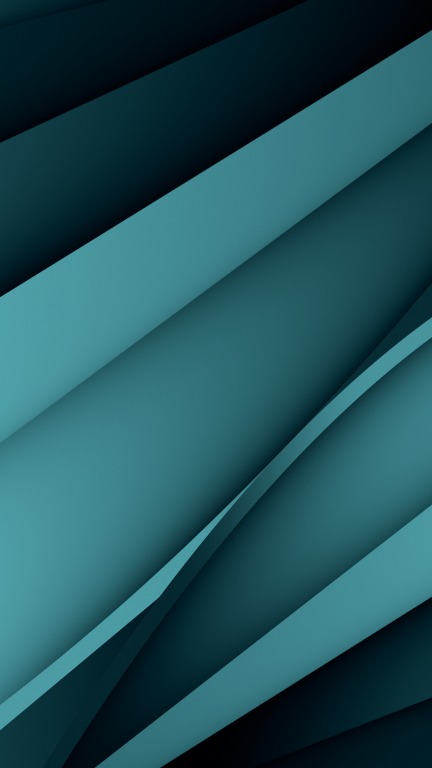
Give the GLSL for this background, as a WebGL 2 fragment shader.

```glsl
#version 300 es
precision highp float;
// Overlapping diagonal teal sheets with soft shadows and a twisted ribbon.

#define SOFT_SHADOW 0.045  // falloff of wide shadows, in canvas heights
#define THIN_SHADOW 0.018  // falloff of tight shadows
#define RED_START 0.13     // tone at which red enters the teal ramp
#define RED_GAIN 0.62
#define BLUE_LIFT 0.033
#define GRAIN 0.006

uniform vec2 u_resolution;
out vec4 outColor;

// Height of a sheet edge, measured downward: offset, slope, curvature.
float edge(float x, float offset, float slope, float curve) {
    return offset + x * (slope + x * curve);
}

// Darkening that fades out with distance from an edge.
float shade(float dist, float strength, float falloff) {
    return 1.0 - strength * exp(-max(dist, 0.0) / falloff);
}

// Covers everything below an edge with a new tone.
float cover(float below, float tone, float dist) {
    float aa = 0.9 / u_resolution.y;
    return mix(below, tone, smoothstep(-aa, aa, dist));
}

// All colours lie on one ramp from near black to pale teal.
vec3 teal(float tone) {
    float blue = min(tone + BLUE_LIFT, tone * 1.7 + 0.008);
    return vec3(max(tone - RED_START, 0.0) * RED_GAIN, tone, blue);
}

float hash(vec2 p) {
    return fract(sin(dot(p, vec2(127.1, 311.7))) * 43758.5);
}

void main() {
    vec2 uv = gl_FragCoord.xy / u_resolution;
    float x = uv.x;
    float y = 1.0 - uv.y;

    // Signed distances below each edge, from top to bottom
    float navy = y - edge(x, 0.036, -0.141, 0.0);
    float dusk = y - edge(x, 0.186, -0.260, 0.0);
    float pale = y - edge(x, 0.387, -0.348, 0.0);
    float wide = y - edge(x, 0.577, -0.417, 0.0);
    float ribbon = y - edge(x, 0.918, -0.430, -0.120);
    float nook = y - edge(x, 0.951, -0.470, 0.0);
    float twist = y - edge(x, 1.090, -0.947, 0.270);
    float lower = y - edge(x, 1.132, -0.970, 0.277);
    float beam = y - edge(x, 1.096, -0.439, 0.0);
    float night = y - edge(x, 1.131, -0.354, 0.0);
    float corner = y - edge(x, 1.128, -0.220, 0.0);

    // Upper sheets
    float tone = mix(0.22, 0.08, x * 2.5) * shade(-navy, 0.6, THIN_SHADOW);
    float sheet = mix(0.13, 0.02, x) * shade(-dusk, 0.9, SOFT_SHADOW);
    tone = cover(tone, sheet, navy);
    sheet = mix(0.27, 0.02, x) * shade(-pale, 0.9, SOFT_SHADOW * 1.4);
    tone = cover(tone, sheet, dusk);
    sheet = mix(0.63, 0.43, x) * shade(-wide, 0.16, THIN_SHADOW);
    tone = cover(tone, sheet, pale);

    // Wide middle sheet
    sheet = mix(0.63, 0.28, x);
    sheet *= shade(wide, mix(0.3, 0.6, x), SOFT_SHADOW);
    sheet *= shade(-ribbon, mix(0.35, 0.75, min(x * 2.0, 1.0)), SOFT_SHADOW);
    tone = cover(tone, sheet, wide);

    // Twisted ribbon: one face fades out while the other lights up
    tone = cover(tone, mix(0.61, 0.17, smoothstep(0.45, 0.82, x)), ribbon);
    tone = cover(tone, mix(0.22, 0.09, x * 2.6), nook);
    tone = cover(tone, mix(0.15, 0.58, smoothstep(0.38, 0.88, x)), twist);

    // Lower sheets
    sheet = mix(0.06, 0.56, smoothstep(0.05, 1.05, x));
    sheet *= shade(lower, 0.6, SOFT_SHADOW) * shade(-beam, 0.5, SOFT_SHADOW);
    tone = cover(tone, sheet, lower);
    sheet = mix(0.38, 0.60, x) * shade(-night, 0.2, THIN_SHADOW);
    tone = cover(tone, sheet, beam);
    sheet = 0.22 * smoothstep(0.45, 1.05, x) * shade(night, 0.9, SOFT_SHADOW);
    tone = cover(tone, sheet, night);
    sheet = 0.12 * smoothstep(0.4, 1.0, x) * shade(corner, 0.8, THIN_SHADOW);
    tone = cover(tone, sheet, corner);

    // Faint grain hides banding
    vec2 cell = floor(uv * vec2(288.0, 512.0));
    tone = max(tone + (hash(cell) - 0.5) * GRAIN, 0.0);
    outColor = vec4(teal(tone), 1.0);
}
```
